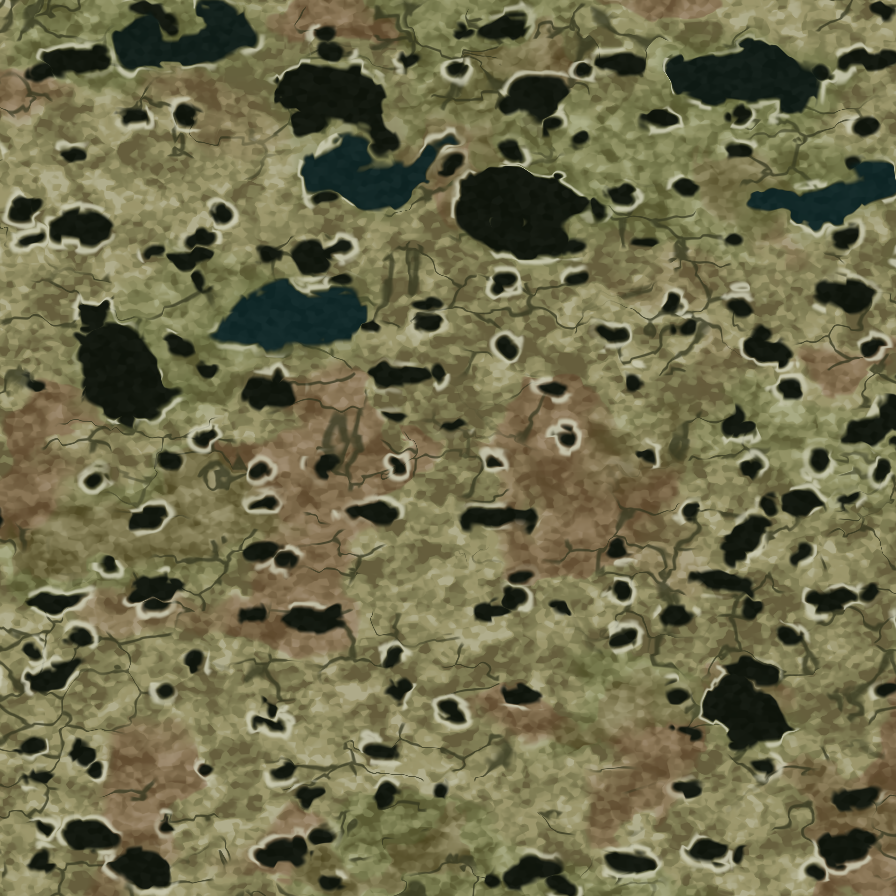
This texture is drawn by a Shadertoy shader. Its source:

```glsl
// Porous olive stone: mottled grains, dark flattened pores with pale rims, thin cracks.

const vec3 SHADOW = vec3(0.40, 0.37, 0.24);
const vec3 OLIVE  = vec3(0.50, 0.49, 0.33);
const vec3 SAND   = vec3(0.61, 0.59, 0.42);
const vec3 PALE   = vec3(0.69, 0.68, 0.55);
const vec3 RIM    = vec3(0.80, 0.80, 0.71);
const vec3 RUST   = vec3(0.46, 0.35, 0.25);
const vec3 MOSS   = vec3(0.40, 0.44, 0.25);
const vec3 CRACK  = vec3(0.20, 0.21, 0.12);
const vec3 PIT    = vec3(0.07, 0.09, 0.055);
const vec3 TEAL   = vec3(0.07, 0.16, 0.16);

vec3 hash3(vec2 cell, float seed) {
    vec3 q = fract((cell.xyx + seed * 17.3) * vec3(0.1031, 0.1030, 0.0973));
    q += dot(q, q.yxz + 33.33);
    return fract((q.xxy + q.yzz) * q.zyx);
}

// Smooth cellular noise: random cell values blended by distance, 0 to 1.
float cellNoise(vec2 p, float seed) {
    vec2 cell = floor(p), f = p - cell;
    float total = 0.0, weights = 0.0;
    for (int y = -1; y <= 1; y++)
    for (int x = -1; x <= 1; x++) {
        vec2 o = vec2(x, y);
        vec3 h = hash3(cell + o, seed);
        vec2 d = o + h.xy - f;
        float w = exp(-9.0 * dot(d, d));
        total += h.z * w;
        weights += w;
    }
    return total / weights;
}

// Gap between the two nearest cell points; zero on cell borders.
float cellBorder(vec2 p, float seed) {
    vec2 cell = floor(p), f = p - cell;
    float first = 8.0, second = 8.0;
    for (int y = -1; y <= 1; y++)
    for (int x = -1; x <= 1; x++) {
        vec2 o = vec2(x, y);
        float d = length(o + hash3(cell + o, seed).xy - f);
        second = min(second, max(first, d));
        first = min(first, d);
    }
    return second - first;
}

vec2 warp(vec2 p, float scale, float amount, float seed) {
    vec2 n = vec2(cellNoise(p * scale, seed), cellNoise(p * scale, seed + 1.0));
    return p + (n - 0.5) * amount;
}

float ellipseDistance(vec2 p, vec2 radius) {
    float f = length(p / radius) + 0.001;
    return f * (f - 1.0) / max(length(p / (radius * radius)), 0.001);
}

// Scattered tilted ellipses: x is the distance, y a random value of the nearest.
vec2 pores(vec2 p, vec2 grid, float share, vec2 smallest, vec2 largest, float seed) {
    vec2 cell = floor(p * grid);
    vec2 nearest = vec2(1.0, 0.0);
    for (int y = -1; y <= 1; y++)
    for (int x = -1; x <= 1; x++) {
        vec2 id = cell + vec2(x, y);
        vec3 place = hash3(id, seed), form = hash3(id, seed + 5.0);
        if (place.z > share) continue;
        vec2 q = p - (id + 0.15 + 0.7 * place.xy) / grid;
        float a = (form.z - 0.4) * 0.9;
        q = mat2(cos(a), -sin(a), sin(a), cos(a)) * q;
        float d = ellipseDistance(q, mix(smallest, largest, form.xy));
        if (d < nearest.x) nearest = vec2(d, form.z);
    }
    return nearest;
}

vec3 stoneRamp(float t) {
    vec3 c = mix(SHADOW, OLIVE, smoothstep(0.0, 0.36, t));
    c = mix(c, SAND, smoothstep(0.36, 0.68, t));
    return mix(c, PALE, smoothstep(0.72, 1.05, t));
}

void mainImage(out vec4 fragColor, in vec2 fragCoord) {
    vec2 uv = fragCoord / iResolution.y;
    vec2 rough = warp(uv, 55.0, 0.012, 1.0);
    vec2 lobed = warp(rough, 15.0, 0.045, 3.0);

    // Mottled ground with rusty and mossy patches
    float grain = cellNoise(uv * vec2(120.0, 150.0), 6.0);
    float tone = 0.44 + 0.75 * (cellNoise(rough * vec2(24.0, 38.0), 7.0) - 0.5)
               + 0.65 * (cellNoise(rough * vec2(58.0, 80.0), 8.0) - 0.5)
               + 0.60 * (grain - 0.5);
    vec3 color = stoneRamp(tone);
    float rust = smoothstep(0.68, 0.82, cellNoise(lobed * vec2(9.0, 14.0), 9.0));
    float moss = smoothstep(0.55, 0.85, cellNoise(lobed * vec2(5.0, 7.0), 10.0));
    color = mix(color, RUST + 0.16 * (tone - 0.4), 0.65 * rust);
    color = mix(color, MOSS + 0.25 * (tone - 0.3), 0.45 * moss);

    // Broken hairline cracks
    float border = cellBorder(lobed * vec2(13.0, 23.0), 11.0);
    float broken = smoothstep(0.48, 0.68, cellNoise(uv * vec2(16.0, 22.0), 12.0));
    color = mix(color, CRACK, 0.75 * broken * (1.0 - smoothstep(0.02, 0.10, border)));

    // Three sizes of pores
    vec2 large = pores(lobed, vec2(4.0, 6.0), 0.55, vec2(0.042, 0.022), vec2(0.085, 0.046), 20.0);
    vec2 medium = pores(mix(rough, lobed, 0.4), vec2(8.0, 11.0), 0.52, vec2(0.017, 0.010), vec2(0.037, 0.019), 30.0);
    vec2 small = pores(rough, vec2(15.0, 20.0), 0.46, vec2(0.008, 0.007), vec2(0.017, 0.011), 40.0);
    float d = min(large.x, min(medium.x, small.x));

    // Pale broken rims, then soft dark interiors
    float halo = smoothstep(0.0, 0.004, d) * (1.0 - smoothstep(0.005, 0.010, d));
    float glint = smoothstep(0.46, 0.72, cellNoise(uv * vec2(26.0, 32.0), 13.0));
    color = mix(color, MOSS, 0.35 * (1.0 - smoothstep(0.0, 0.03, large.x)));
    color = mix(color, RIM, 0.85 * halo * glint);
    float teal = smoothstep(0.35, 0.65, large.y) * (1.0 - smoothstep(-0.004, 0.004, large.x));
    vec3 inside = mix(PIT, TEAL, teal) + 0.035 * (grain - 0.5);
    color = mix(inside, color, smoothstep(-0.003, 0.003, d));

    fragColor = vec4(color, 1.0);
}
```
